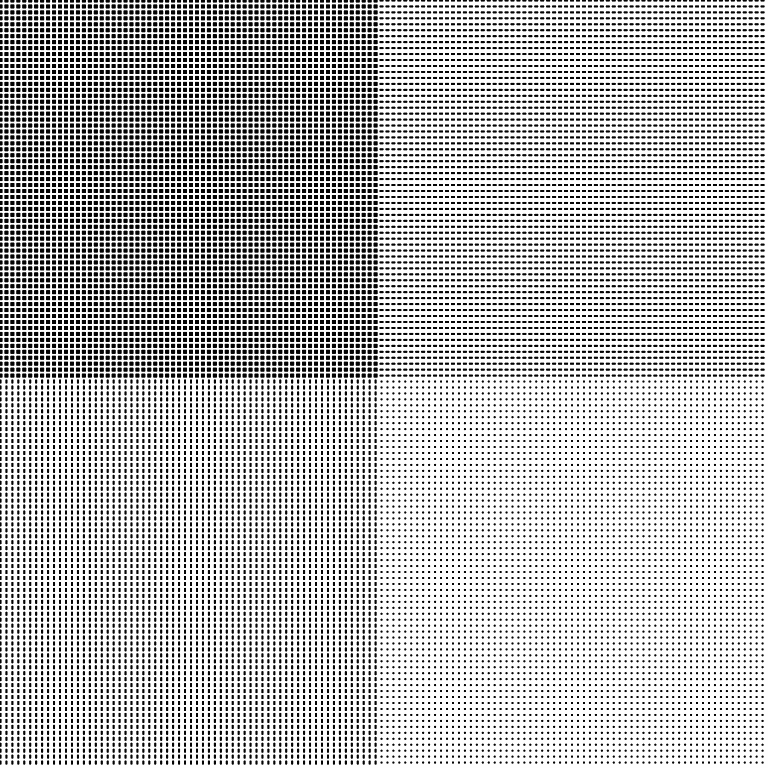
This pattern is drawn by a Shadertoy shader. Its source:

```glsl
const float CELLS = 129.0;       // dots across the canvas
const float FIRST_CENTER = 0.084; // centre of the first dot, in cells
const float SPLIT_INDEX = 64.0;  // first column and row past the split
const float LAST_INDEX = 128.0;  // last column and row drawn
const float WIDE_HALF = 0.35;    // half sizes of the dots, in cells
const float NARROW_HALF = 0.18;
const float CORNER_RADIUS = 0.14;
const float EDGE_PIXELS = 0.75;  // width of the smooth edge
const vec3 INK = vec3(0.01);
const vec3 PAPER = vec3(0.995);

float roundedBox(vec2 p, vec2 halfSize, float radius) {
    vec2 q = abs(p) - halfSize + radius;
    return length(max(q, 0.0)) + min(max(q.x, q.y), 0.0) - radius;
}

void mainImage(out vec4 fragColor, in vec2 fragCoord) {
    // Grid counted from the upper left corner
    vec2 uv = fragCoord / iResolution.xy;
    vec2 cellPos = vec2(uv.x, 1.0 - uv.y) * CELLS - FIRST_CENTER;
    vec2 index = floor(cellPos + 0.5);

    // Upper rows widen the dots, left columns heighten them
    vec2 pastSplit = step(SPLIT_INDEX, index);
    vec2 halfSize = mix(vec2(WIDE_HALF), vec2(NARROW_HALF), pastSplit.yx);

    // Rounded dots with a smooth edge, leaving a margin at the far sides
    float dist = roundedBox(cellPos - index, halfSize, CORNER_RADIUS);
    float edge = EDGE_PIXELS * CELLS / iResolution.y;
    float ink = clamp(0.5 - dist / edge, 0.0, 1.0);
    ink *= step(max(index.x, index.y), LAST_INDEX);
    fragColor = vec4(mix(PAPER, INK, ink), 1.0);
}
```
